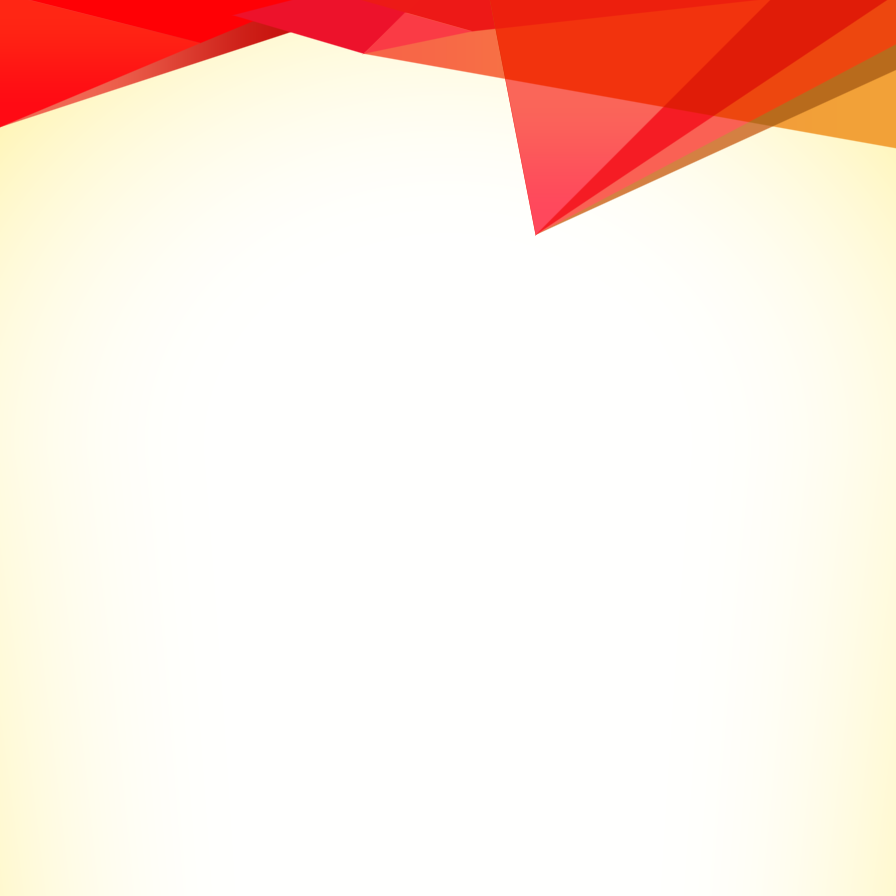
Write a three.js fragment shader that draws this background.

```glsl
varying vec2 vUv;

const float SOFTNESS = 0.001;

// Signed distance to the line a-b, positive on its left
float lineSide(vec2 p, vec2 a, vec2 b) {
  vec2 d = normalize(b - a);
  return d.x * (p.y - a.y) - d.y * (p.x - a.x);
}

float coverage(float d) {
  return smoothstep(-SOFTNESS, SOFTNESS, d);
}

// Triangle mask for either winding order
float triangle(vec2 p, vec2 a, vec2 b, vec2 c) {
  float winding = sign(lineSide(c, a, b));
  float d = min(lineSide(p, a, b) * winding, lineSide(p, b, c) * winding);
  return coverage(min(d, lineSide(p, c, a) * winding));
}

vec3 paint(vec3 base, vec3 ink, float mask) {
  return mix(base, ink, mask);
}

// White centre with a cream glow rising to the top and sides
vec3 creamGlow(vec2 p) {
  float flare = 1.0 + 0.3 * max(0.5 - p.y, 0.0);
  vec2 q = vec2((p.x - 0.5) * 2.0 * flare, max(p.y - 0.5, 0.0) / 0.44);
  float t = clamp((length(q) - 0.5) / 0.85, 0.0, 1.0);
  return mix(vec3(1.0, 1.0, 0.995), vec3(1.0, 0.955, 0.68), t * t);
}

// Folded red facets in the upper left
vec3 leftFacets(vec3 col, vec2 p) {
  vec2 corner = vec2(0.0, 0.858);
  vec2 fold = vec2(0.224, 0.952);
  vec2 outer = vec2(-0.2, 1.0585);

  vec3 band = mix(vec3(0.94, 0.4, 0.32), vec3(0.78, 0.07, 0.05),
                  smoothstep(0.08, 0.34, p.x));
  col = paint(col, band, triangle(p, corner, vec2(0.48, 1.015), vec2(-0.1, 1.2)));

  vec3 scarlet = mix(vec3(1.0, 0.04, 0.08), vec3(1.0, 0.15, 0.08),
                     smoothstep(0.87, 0.99, p.y));
  col = paint(col, scarlet, triangle(p, corner, fold, outer));
  return paint(col, vec3(1.0, 0.0, 0.02),
               triangle(p, outer, fold, vec2(0.46, 1.05)));
}

// Long orange strip with its crimson and pink tips
vec3 orangeStrip(vec3 col, vec2 p, vec2 tip, vec2 end) {
  vec2 peak = vec2(0.452, 0.986);
  vec2 dip = vec2(0.527, 0.965);

  vec3 amber = mix(vec3(0.97, 0.4, 0.28), vec3(0.95, 0.63, 0.22),
                   smoothstep(0.42, 0.95, p.x));
  col = paint(col, amber, triangle(p, tip, end, vec2(0.6, 1.3)));
  col = paint(col, vec3(0.93, 0.07, 0.17),
              triangle(p, vec2(0.26, 0.983), tip, vec2(0.52, 1.05)));
  col = paint(col, vec3(0.93, 0.1, 0.09),
              triangle(p, vec2(0.3, 1.029), dip, vec2(0.9, 1.006)));
  return paint(col, vec3(0.98, 0.23, 0.27), triangle(p, tip, peak, dip));
}

// Fan of translucent wedges sharing one apex and left edge
vec3 redFan(vec3 col, vec2 p, float overStrip) {
  vec2 apex = vec2(0.598, 0.738);
  vec2 left = vec2(0.547, 1.0);

  vec3 brown = mix(vec3(0.83, 0.5, 0.26), vec3(0.72, 0.42, 0.11), overStrip);
  col = paint(col, brown, triangle(p, apex, left, vec2(1.302, 1.06)));

  vec3 coral = mix(vec3(0.98, 0.38, 0.33), vec3(0.93, 0.28, 0.06), overStrip);
  col = paint(col, coral, triangle(p, apex, left, vec2(1.402, 1.163)));

  vec3 deepRed = mix(vec3(0.96, 0.11, 0.14), vec3(0.88, 0.11, 0.03), overStrip);
  col = paint(col, deepRed, triangle(p, apex, left, vec2(1.107, 1.078)));

  vec3 rose = mix(vec3(1.0, 0.28, 0.36), vec3(0.98, 0.4, 0.35),
                  smoothstep(0.75, 0.9, p.y));
  float upper = coverage(lineSide(p, vec2(0.547, 0.967), vec2(0.846, 1.0)));
  vec3 vermilion = mix(vec3(0.95, 0.2, 0.05), vec3(0.93, 0.12, 0.05), upper);
  return paint(col, mix(rose, vermilion, overStrip),
               triangle(p, apex, left, vec2(0.9375, 1.078)));
}

void main() {
  vec2 stripTip = vec2(0.406, 0.94);
  vec2 stripEnd = vec2(1.2, 0.799);
  float overStrip = coverage(lineSide(vUv, stripTip, stripEnd));

  vec3 col = creamGlow(vUv);
  col = leftFacets(col, vUv);
  col = orangeStrip(col, vUv, stripTip, stripEnd);
  col = redFan(col, vUv, overStrip);
  gl_FragColor = vec4(col, 1.0);
}
```
